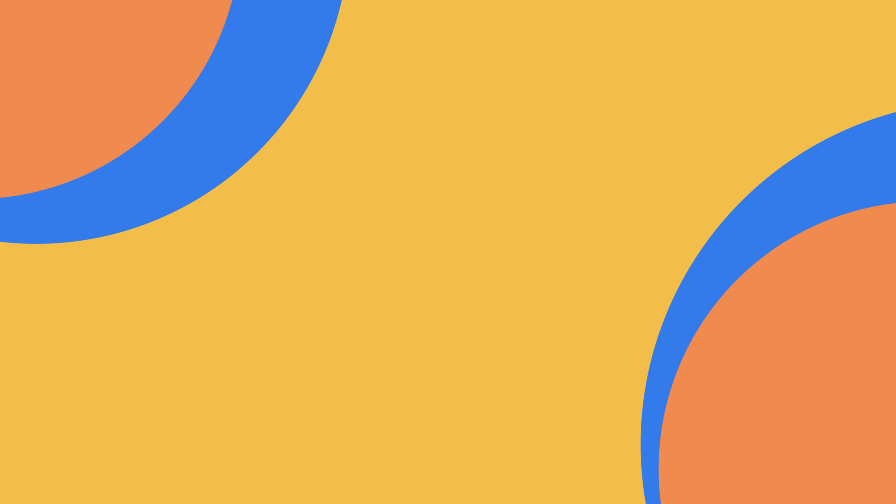
Write a Shadertoy shader that draws this background.

```glsl
// Flat yellow field with blue and orange discs overlapping in two opposite corners.

const vec3 YELLOW = vec3(0.95, 0.745, 0.285);
const vec3 ORANGE = vec3(0.94, 0.54, 0.31);
const vec3 BLUE   = vec3(0.20, 0.48, 0.92);

// Discs as (centre offset from their corner, radius), in canvas heights
const vec3 TOP_LEFT_BLUE       = vec3( 0.0718, 0.1382, 0.6220);
const vec3 TOP_LEFT_ORANGE     = vec3(-0.0509, 0.1340, 0.5289);
const vec3 BOTTOM_RIGHT_BLUE   = vec3( 0.1759, 0.1181, 0.6826);
const vec3 BOTTOM_RIGHT_ORANGE = vec3( 0.0602, 0.0694, 0.5312);

// Antialiased coverage of a disc
float discMask(vec2 p, vec3 disc) {
    float halfPixel = 0.5 / iResolution.y;
    float dist = length(p - disc.xy) - disc.z;
    return 1.0 - smoothstep(-halfPixel, halfPixel, dist);
}

// Paint a blue disc, then the orange disc over it
vec3 paintCorner(vec3 base, vec2 p, vec3 blueDisc, vec3 orangeDisc) {
    vec3 color = mix(base, BLUE, discMask(p, blueDisc));
    return mix(color, ORANGE, discMask(p, orangeDisc));
}

void mainImage(out vec4 fragColor, in vec2 fragCoord) {
    vec2 p = fragCoord / iResolution.y;
    vec2 topLeft = vec2(0.0, 1.0);
    vec2 bottomRight = vec2(iResolution.x / iResolution.y, 0.0);

    vec3 color = YELLOW;
    color = paintCorner(color, p - topLeft, TOP_LEFT_BLUE, TOP_LEFT_ORANGE);
    color = paintCorner(color, p - bottomRight, BOTTOM_RIGHT_BLUE, BOTTOM_RIGHT_ORANGE);

    fragColor = vec4(color, 1.0);
}
```
